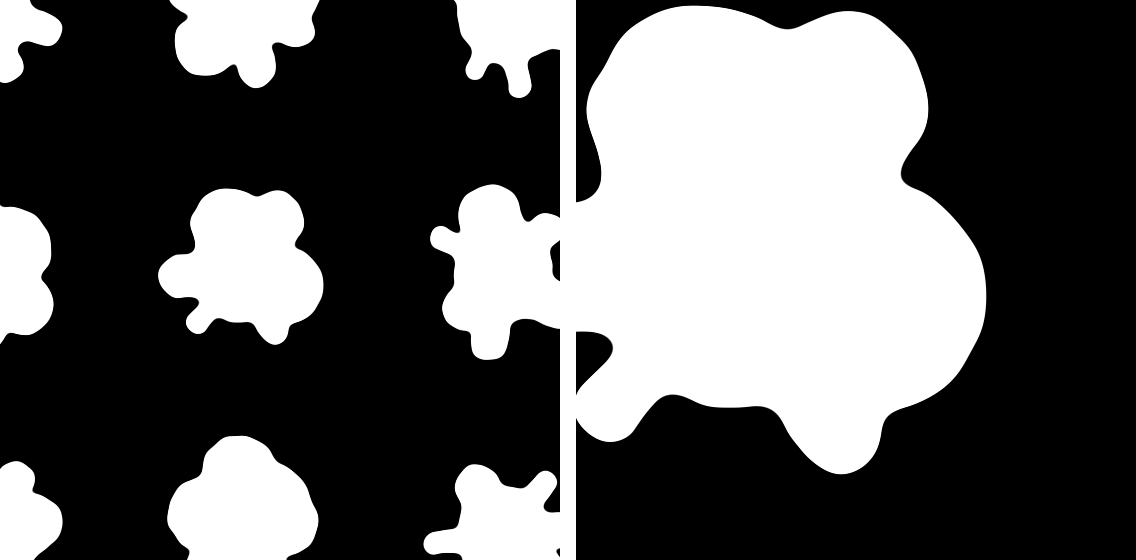
Left: the whole. Right: its middle third, enlarged.
Reproduce this pattern procedurally as a Shadertoy shader.

```glsl
// White irregular lobed blobs on a black square grid, each with its own outline.

const vec3  GROUND_COLOR = vec3(0.0);
const vec3  BLOB_COLOR   = vec3(1.0);
const float PITCH        = 0.462;              // spacing of the grid
const vec2  GRID_CENTER  = vec2(0.437, 0.512); // center of cell (0, 0)
const float CENTER_SHIFT = 0.008;              // random offset of each blob
const int   LOBE_COUNT   = 6;
const float ANGLE_JITTER = 0.65;               // fraction of one lobe sector
const vec2  CORE_RADIUS  = vec2(0.070, 0.095); // min, max
const vec2  LOBE_RADIUS  = vec2(0.017, 0.072);
const vec2  LOBE_REACH   = vec2(0.130, 0.166);
const float FILLET       = 0.014;              // rounding between lobes
const float WOBBLE       = 0.005;              // unevenness of the outline
const float WOBBLE_SCALE = 28.0;
const float TAU          = 6.28318;

// Integer hash giving three values in 0..1
vec3 hash3(ivec3 key) {
    uvec3 v = uvec3(key + 1024) * 1664525u + 1013904223u;
    v.x += v.y * v.z; v.y += v.z * v.x; v.z += v.x * v.y;
    v ^= v >> 16u;
    v.x += v.y * v.z; v.y += v.z * v.x; v.z += v.x * v.y;
    return vec3(v >> 8u) / 16777216.0;
}

float gradientDot(ivec2 corner, vec2 offset) {
    float angle = TAU * hash3(ivec3(corner, 99)).x;
    return dot(vec2(cos(angle), sin(angle)), offset);
}

float gradientNoise(vec2 p) {
    ivec2 i = ivec2(floor(p));
    vec2 f = fract(p);
    vec2 u = f * f * f * (f * (f * 6.0 - 15.0) + 10.0);
    float low  = mix(gradientDot(i, f),
                     gradientDot(i + ivec2(1, 0), f - vec2(1, 0)), u.x);
    float high = mix(gradientDot(i + ivec2(0, 1), f - vec2(0, 1)),
                     gradientDot(i + ivec2(1, 1), f - vec2(1, 1)), u.x);
    return mix(low, high, u.y);
}

float smoothUnion(float a, float b, float k) {
    float h = max(k - abs(a - b), 0.0) / k;
    return min(a, b) - 0.25 * k * h * h;
}

// Distance to a capsule running from the origin to tip
float capsule(vec2 p, vec2 tip, float radius) {
    float t = clamp(dot(p, tip) / dot(tip, tip), 0.0, 1.0);
    return length(p - tip * t) - radius;
}

// A round core with rounded lobes of random width and reach
float blob(vec2 p, ivec2 cell) {
    vec3 body = hash3(ivec3(cell, 0));
    p -= CENTER_SHIFT * (2.0 * body.xy - 1.0);
    float d = length(p) - mix(CORE_RADIUS.x, CORE_RADIUS.y, body.z);
    float turn = hash3(ivec3(cell, 50)).x;

    for (int i = 0; i < LOBE_COUNT; i++) {
        vec3 lobe = hash3(ivec3(cell, i + 1));
        float sector = float(i) + ANGLE_JITTER * (lobe.x - 0.5);
        float angle = TAU * (sector / float(LOBE_COUNT) + turn);
        float radius = mix(LOBE_RADIUS.x, LOBE_RADIUS.y, lobe.y);
        float reach = mix(LOBE_REACH.x, LOBE_REACH.y, lobe.z);
        vec2 tip = (reach - radius) * vec2(cos(angle), sin(angle));
        d = smoothUnion(d, capsule(p, tip, radius), FILLET);
    }
    return d;
}

void mainImage(out vec4 fragColor, in vec2 fragCoord) {
    vec2 uv = fragCoord / iResolution.y;

    // Square grid, one blob per cell
    vec2 grid = (uv - GRID_CENTER) / PITCH + 0.5;
    ivec2 cell = ivec2(floor(grid));
    vec2 local = (fract(grid) - 0.5) * PITCH;

    float d = blob(local, cell) + WOBBLE * gradientNoise(uv * WOBBLE_SCALE);

    // Edge softened over about one pixel
    float edge = 0.6 / iResolution.y;
    float cover = 1.0 - smoothstep(-edge, edge, d);
    fragColor = vec4(mix(GROUND_COLOR, BLOB_COLOR, cover), 1.0);
}
```
